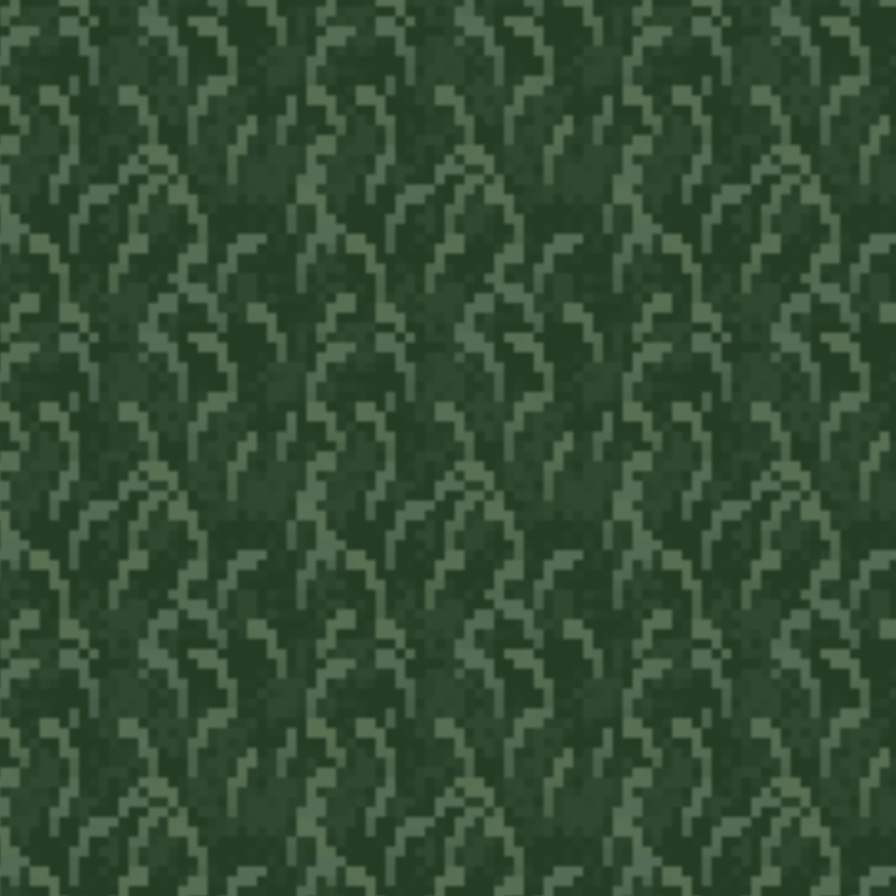
Reproduce this pattern procedurally as a WebGL 2 fragment shader.

```glsl
#version 300 es
precision highp float;

uniform vec2 u_resolution;
out vec4 fragColor;

const float REPEATS = 2.833;          // tiles across and down
const float TILE = 32.0;              // square cells per tile side
const vec2 SLOTS = vec2(5.0, 6.0);    // grass blades per tile

const vec3 SOIL = vec3(0.14, 0.23, 0.14);
const vec3 MOSS = vec3(0.185, 0.285, 0.19);
const vec3 STEM = vec3(0.28, 0.38, 0.285);
const vec3 LEAF = vec3(0.335, 0.43, 0.33);

// Integer hash of a lattice point, from 0 to 1
float hash(vec2 p, uint seed) {
    uvec2 k = uvec2(ivec2(p));
    uint h = k.x * 1597u + k.y * 51749u + seed * 7919u;
    h = (h ^ (h >> 16)) * 73244475u;
    h = (h ^ (h >> 15)) * 73244475u;
    h ^= h >> 16;
    return float(h & 65535u) / 65535.0;
}

// Value noise that wraps after the given period
float wrappedNoise(vec2 p, float period, uint seed) {
    vec2 i = floor(p);
    vec2 f = smoothstep(0.0, 1.0, p - i);
    vec2 a = mod(i, period);
    vec2 b = mod(i + 1.0, period);
    float low = mix(hash(a, seed), hash(vec2(b.x, a.y), seed), f.x);
    float high = mix(hash(vec2(a.x, b.y), seed), hash(b, seed), f.x);
    return mix(low, high, f.y);
}

// Stepped blade: a thin stem, then an arch that narrows to its tip
bool insideBlade(vec2 q, float height, float reach) {
    if (q.x < -0.5 || q.x > reach + 0.5) return false;
    float bend = 3.2 - q.x;
    float top = floor(height - 0.3 * bend * bend + 0.5);
    float thickness = floor(2.9 - 0.6 * q.x);
    float bottom = q.x < 0.5 ? 0.0 : top - thickness;
    return q.y > bottom - 0.5 && q.y < top + 0.5;
}

// Mottled ground between the blades
vec3 groundColor(vec2 cell) {
    float patches = wrappedNoise(cell / 4.0, TILE / 4.0, 3u);
    float grain = hash(cell, 5u);
    float tone = mix(patches, grain, 0.42);
    return mix(SOIL, MOSS, smoothstep(0.38, 0.68, tone));
}

vec3 bladeColor(vec2 cell, vec2 q, float height, float tint) {
    float light = smoothstep(0.1, 0.75, q.y / height);
    light += 0.3 * (hash(cell, 11u) - 0.5);
    vec3 color = mix(STEM, LEAF, clamp(light, 0.0, 1.0));
    return color + (tint - 0.5) * vec3(0.03, 0.02, -0.01);
}

// Color of one cell, with front blades covering those behind
vec3 cellColor(vec2 cell) {
    cell = mod(cell, TILE);
    vec2 slotSize = TILE / SLOTS;
    vec2 home = floor(cell / slotSize);
    vec3 ground = groundColor(cell);
    vec3 color = ground;

    for (int row = 0; row >= -2; row--) {
        for (int column = -1; column <= 1; column++) {
            vec2 slot = home + vec2(column, row);
            vec2 id = mod(slot, SLOTS);
            vec2 jitter = 0.65 * vec2(hash(id, 17u), hash(id, 23u));
            jitter.x += 0.5 * mod(id.y, 2.0);
            vec2 root = floor((slot + jitter) * slotSize);

            float side = hash(id, 31u) < 0.5 ? -1.0 : 1.0;
            float height = 5.0 + floor(2.0 * hash(id, 37u));
            float reach = 2.0 + floor(2.6 * sqrt(hash(id, 41u)));
            vec2 q = (cell - root) * vec2(side, 1.0);

            // A narrow gap keeps neighboring blades apart
            bool gap = insideBlade(q + vec2(1.0, 0.0), height, reach)
                    || insideBlade(q - vec2(1.0, 0.0), height, reach);
            if (gap) color = mix(ground, SOIL, 0.4);
            if (insideBlade(q, height, reach)) {
                color = bladeColor(cell, q, height, hash(id, 43u));
            }
        }
    }
    return color;
}

void main() {
    vec2 uv = gl_FragCoord.xy / u_resolution;
    vec2 p = uv * REPEATS * TILE - 0.5;
    vec2 cell = floor(p);

    // Soft blend across cell borders
    vec2 f = smoothstep(0.2, 0.8, p - cell);
    vec3 low = mix(cellColor(cell), cellColor(cell + vec2(1.0, 0.0)), f.x);
    vec3 high = mix(cellColor(cell + vec2(0.0, 1.0)), cellColor(cell + 1.0), f.x);
    fragColor = vec4(mix(low, high, f.y), 1.0);
}
```
